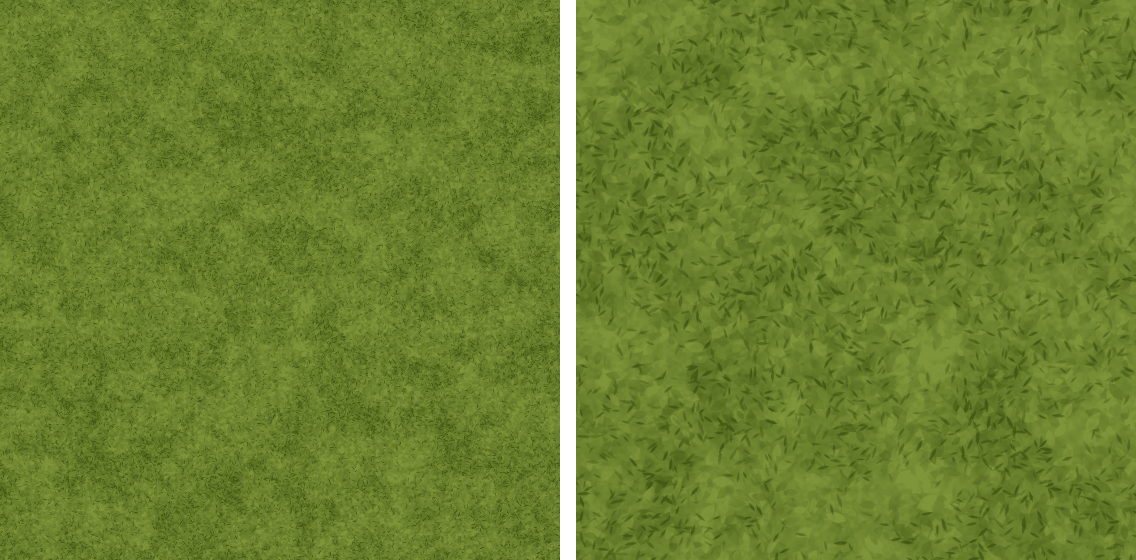
Left, the full canvas; right, a detail of the centre.
Give the GLSL for this texture, as a Shadertoy shader.

```glsl
const vec3 SHADE_GREEN = vec3(0.285, 0.375, 0.095);
const vec3 LIGHT_GREEN = vec3(0.475, 0.565, 0.215);
const float BASE_TONE = 0.71;

const float PATCH_SCALE = 24.0;
const float PATCH_CONTRAST = 0.66;
const float TUFT_SCALE = 75.0;
const float TUFT_CONTRAST = 0.22;

const int LEAF_LAYERS = 5;
const float LEAF_CELL = 0.0105;
const vec2 LEAF_SIZE = vec2(0.0058, 0.0028);
const float LEAF_CONTRAST = 0.85;
const float LEAF_OPACITY = 0.65;

const int GAP_LAYERS = 2;
const float GAP_CELL = 0.0066;
const vec2 GAP_SIZE = vec2(0.0034, 0.00085);
const float GAP_SHARE = 0.36;
const float GAP_CLUSTERING = 1.5;
const float GAP_DEPTH = 0.78;

const float GRAIN_SCALE = 430.0;
const float GRAIN_CONTRAST = 0.22;
const float SOFTNESS = 0.0005;
const float TAU = 6.28319;

float hash(vec2 p) {
    return fract(sin(dot(p, vec2(127.1, 311.7))) * 43758.5453);
}

float noise(vec2 p) {
    vec2 i = floor(p), f = fract(p);
    f = f * f * (3.0 - 2.0 * f);
    return mix(mix(hash(i), hash(i + vec2(1, 0)), f.x),
               mix(hash(i + vec2(0, 1)), hash(i + vec2(1, 1)), f.x), f.y);
}

float fbm(vec2 p) {
    float sum = 0.0, amplitude = 0.5;
    for (int i = 0; i < 4; i++) {
        sum += amplitude * noise(p);
        p = mat2(1.6, 1.2, -1.2, 1.6) * p + 17.3;
        amplitude *= 0.5;
    }
    return sum / 0.9375;
}

vec2 rotate(vec2 p, float angle) {
    float c = cos(angle), s = sin(angle);
    return vec2(c * p.x + s * p.y, c * p.y - s * p.x);
}

// Coverage of a pointed blade lying along x
float blade(vec2 p, vec2 size, float blur) {
    float along = p.x / size.x;
    float halfWidth = size.y * (1.0 - along * along);
    return smoothstep(-blur, blur, halfWidth - abs(p.y));
}

// Overlapping leaves, each with its own tone
float leaves(vec2 uv, float blur) {
    float tone = 0.0;
    for (int layer = 0; layer < LEAF_LAYERS; layer++) {
        vec2 grid = rotate(uv, float(layer) * 1.1) / LEAF_CELL + float(layer) * 37.7;
        for (int k = 0; k < 9; k++) {
            vec2 id = floor(grid) + vec2(k % 3 - 1, k / 3 - 1);
            vec2 center = id + vec2(hash(id + 3.1), hash(id + 7.7));
            vec2 p = rotate((grid - center) * LEAF_CELL, TAU * hash(id + 11.3));
            vec2 size = LEAF_SIZE * mix(0.55, 1.25, hash(id + 19.9));
            float leafTone = (hash(id + 23.5) - 0.5) * LEAF_CONTRAST + 0.1 * p.x / size.x;
            tone = mix(tone, leafTone, LEAF_OPACITY * blade(p, size, blur));
        }
    }
    return tone;
}

// Thin dark gaps, nearly parallel within a tuft and denser in its shade
float gaps(vec2 uv, float blur, float shade) {
    float shadow = 0.0;
    float share = clamp(GAP_SHARE - GAP_CLUSTERING * shade, 0.04, 0.85);
    for (int layer = 0; layer < GAP_LAYERS; layer++) {
        vec2 grid = rotate(uv, 0.5 + float(layer)) / GAP_CELL + float(layer) * 53.9;
        for (int k = 0; k < 9; k++) {
            vec2 id = floor(grid) + vec2(k % 3 - 1, k / 3 - 1);
            vec2 center = id + vec2(hash(id + 5.3), hash(id + 13.7));
            float angle = TAU * noise(id * 0.4) + 1.2 * hash(id + 29.1);
            vec2 p = rotate((grid - center) * GAP_CELL, angle);
            vec2 size = GAP_SIZE * mix(0.65, 1.25, hash(id + 31.7));
            float present = smoothstep(-0.06, 0.06, share - hash(id + 41.9));
            float strength = present * mix(0.4, 1.0, hash(id + 47.3));
            shadow = max(shadow, strength * blade(p, size, blur));
        }
    }
    return shadow;
}

void mainImage(out vec4 fragColor, in vec2 fragCoord) {
    vec2 uv = fragCoord / iResolution.y;
    float blur = max(SOFTNESS, 0.4 / iResolution.y);

    float patchTone = (fbm(uv * PATCH_SCALE) - 0.5) * PATCH_CONTRAST;
    float tuftTone = (noise(uv * TUFT_SCALE + 9.2) - 0.5) * TUFT_CONTRAST;
    float grain = (noise(uv * GRAIN_SCALE) - 0.5) * GRAIN_CONTRAST;

    float tone = BASE_TONE + patchTone + tuftTone + grain + leaves(uv, blur);
    tone -= GAP_DEPTH * gaps(uv, blur, patchTone + tuftTone);

    fragColor = vec4(mix(SHADE_GREEN, LIGHT_GREEN, clamp(tone, -0.1, 1.1)), 1.0);
}
```
